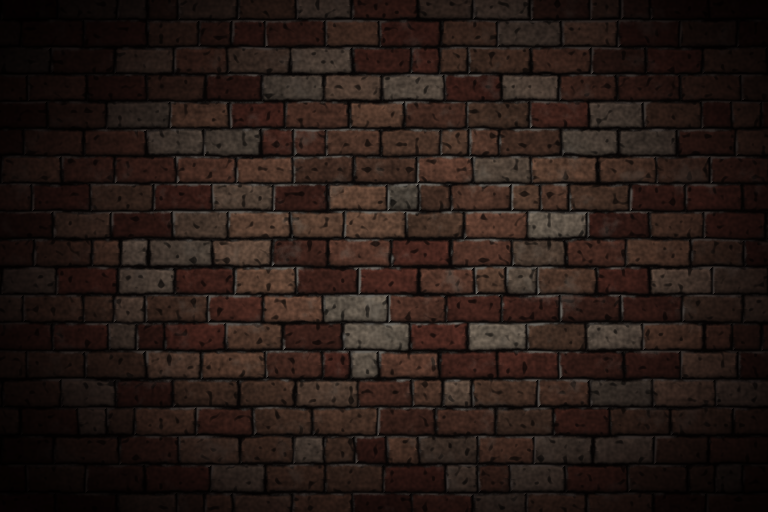
This texture is drawn by a WebGL 1 fragment shader. Its source:

```glsl
precision highp float;
// Old brick wall in running bond: worn bricks, patchy mortar and a dark vignette.

uniform vec2 u_resolution;

float hash(vec2 p) {
    vec3 q = fract(vec3(p.xyx) * 0.1031);
    q += dot(q, q.yzx + 33.33);
    return fract((q.x + q.y) * q.z);
}

vec2 gradient(vec2 cell) {
    float angle = 6.2832 * hash(cell);
    return vec2(cos(angle), sin(angle));
}

float gradientNoise(vec2 p) {
    vec2 i = floor(p), f = fract(p);
    vec2 u = f * f * f * (f * (f * 6.0 - 15.0) + 10.0);
    float a = dot(gradient(i), f);
    float b = dot(gradient(i + vec2(1.0, 0.0)), f - vec2(1.0, 0.0));
    float c = dot(gradient(i + vec2(0.0, 1.0)), f - vec2(0.0, 1.0));
    float d = dot(gradient(i + 1.0), f - 1.0);
    return mix(mix(a, b, u.x), mix(c, d, u.x), u.y);
}

float fbm(vec2 p) {
    float sum = 0.0, gain = 0.6;
    for (int i = 0; i < 4; i++) {
        sum += gain * gradientNoise(p);
        p = p * 2.03 + 17.3;
        gain *= 0.55;
    }
    return sum;
}

// Uneven position of the joint at the left of a brick
float jointAt(float column, float row) {
    return column + 0.14 * hash(vec2(column + 40.0, row * 3.0 + 7.0));
}

float roundedBox(vec2 p, vec2 halfSize, float radius) {
    vec2 q = abs(p) - halfSize + radius;
    return length(max(q, 0.0)) + min(max(q.x, q.y), 0.0) - radius;
}

vec3 brickColor(vec2 id) {
    float pick = hash(id + 11.7);
    vec3 red = vec3(0.23, 0.125, 0.10);
    vec3 brown = vec3(0.31, 0.225, 0.175);
    vec3 gray = vec3(0.33, 0.295, 0.255);
    vec3 color = mix(red, brown, smoothstep(0.1, 0.65, pick));
    color = mix(color, gray, smoothstep(0.7, 0.95, pick));
    return color * mix(0.82, 1.18, hash(id + 73.1));
}

void main() {
    vec2 uv = gl_FragCoord.xy / u_resolution;
    vec2 p = vec2(uv.x * 1.5, uv.y);
    float down = 1.0 - uv.y;

    // Courses count downward and grow slightly taller toward the bottom
    vec2 wall = vec2(uv.x * 12.9, 19.0 * down - 0.6 * down * down + 0.26);
    wall += vec2(0.025, 0.05) * vec2(gradientNoise(p * 16.0), gradientNoise(p * 14.0 + 50.0));
    float row = floor(wall.y);
    float fy = wall.y - row;
    float x = wall.x + 0.5 * mod(row, 2.0) + 0.3 * hash(vec2(row, 5.3)) + 2.0;

    // Find the brick, cutting a few of them in half
    float column = floor(x);
    if (x < jointAt(column, row)) column -= 1.0;
    float left = jointAt(column, row);
    float right = jointAt(column + 1.0, row);
    vec2 id = vec2(column, row);
    if (hash(id + 29.4) < 0.1) {
        float middle = mix(left, right, 0.5);
        if (x < middle) {
            right = middle;
        } else {
            left = middle;
            id.x += 0.5;
        }
    }

    // Chipped brick outline, measured in course heights
    float width = (right - left) * 2.14;
    vec2 local = vec2((x - left) * 2.14 - 0.5 * width, fy - 0.5);
    float rough = fbm(p * 45.0);
    float dist = roundedBox(local, vec2(0.5 * width - 0.065, 0.43), 0.07);
    dist += 0.09 * rough + 0.03 * gradientNoise(p * 12.0);
    float soft = 0.035 + 12.0 / u_resolution.y;
    float brick = 1.0 - smoothstep(-soft, soft, dist);

    // Mortar catches light beside the brick below or to the right
    float fromBed = fy < 0.5 ? fy : fy - 1.0;
    float fromHead = local.x < 0.0 ? local.x + 0.5 * width : local.x - 0.5 * width;
    float across = abs(fromBed) < abs(fromHead) ? fromBed : fromHead;
    float lit = smoothstep(-0.04, 0.05, across);
    float patches = smoothstep(-0.22, 0.3, fbm(p * 9.0 + 30.0) + 0.5 * rough);
    vec3 mortar = mix(vec3(0.035, 0.025, 0.022), vec3(0.40, 0.385, 0.36), lit * patches);

    // Brick face: stains, grain, pits and pale mortar smears
    float stain = fbm(p * 7.0 + 8.0);
    float grain = gradientNoise(p * 130.0);
    float streak = gradientNoise(p * vec2(50.0, 85.0) + 91.0);
    vec3 face = brickColor(id);
    face *= 1.0 + 0.35 * stain + 0.3 * rough + 0.28 * grain + 0.15 * streak;
    face *= 1.0 - 0.6 * smoothstep(0.25, 0.5, gradientNoise(p * 62.0 + 20.0));
    float smear = smoothstep(0.1, 0.5, fbm(p * 13.0 + 63.0) + 0.3 * rough);
    face = mix(face, vec3(0.36, 0.34, 0.31), 0.4 * smear);
    float rim = smoothstep(-0.16, -0.03, dist);
    face *= 1.0 + rim * (fromBed > 0.0 ? 0.12 : -0.2);
    vec3 color = mix(mortar, face, brick);

    // Light falls off to warm, almost black borders
    float radius = length((uv - vec2(0.53, 0.51)) * vec2(1.15, 1.0));
    float light = 1.0 - 0.94 * smoothstep(0.14, 0.76, radius + 0.06 * stain);
    color *= pow(vec3(light), vec3(0.93, 1.08, 1.1));
    gl_FragColor = vec4(clamp(color, 0.0, 1.0), 1.0);
}
```
